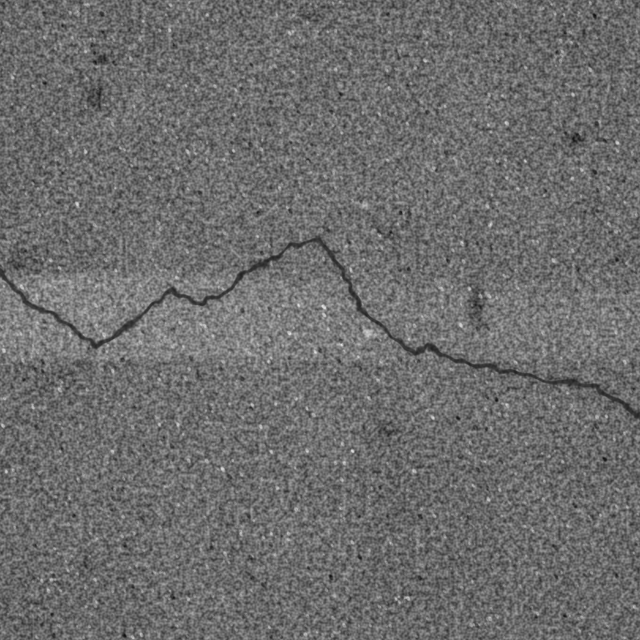
Give the GLSL for this texture, as a WebGL 2 fragment shader.

```glsl
#version 300 es
precision highp float;

uniform vec2 u_resolution;
out vec4 fragColor;

const float BASE_GRAY = 0.435;
const float CRACK_GRAY = 0.17;
const int CRACK_COUNT = 23;

// Main crack, from the left edge to the right edge
const vec2 CRACK[CRACK_COUNT] = vec2[CRACK_COUNT](
    vec2(-0.01, 0.587), vec2(0.039, 0.529), vec2(0.089, 0.505), vec2(0.147, 0.459),
    vec2(0.182, 0.477), vec2(0.232, 0.516), vec2(0.267, 0.545), vec2(0.316, 0.525),
    vec2(0.354, 0.544), vec2(0.384, 0.577), vec2(0.423, 0.590), vec2(0.456, 0.616),
    vec2(0.499, 0.624), vec2(0.530, 0.587), vec2(0.562, 0.518), vec2(0.612, 0.475),
    vec2(0.647, 0.449), vec2(0.668, 0.460), vec2(0.697, 0.440), vec2(0.768, 0.426),
    vec2(0.853, 0.406), vec2(0.930, 0.396), vec2(1.01, 0.344));

vec2 hash2(vec2 p) {
    vec3 q = fract(p.xyx * vec3(0.1031, 0.1030, 0.0973));
    q += dot(q, q.yzx + 33.33);
    return fract((q.xx + q.yz) * q.zy);
}

float gradientDot(vec2 cell, vec2 corner, vec2 f) {
    float angle = 6.28318 * hash2(cell + corner).x;
    return dot(vec2(cos(angle), sin(angle)), f - corner);
}

float gradientNoise(vec2 p) {
    vec2 cell = floor(p), f = fract(p);
    vec2 s = f * f * f * (f * (f * 6.0 - 15.0) + 10.0);
    float low = mix(gradientDot(cell, vec2(0, 0), f), gradientDot(cell, vec2(1, 0), f), s.x);
    float high = mix(gradientDot(cell, vec2(0, 1), f), gradientDot(cell, vec2(1, 1), f), s.x);
    return mix(low, high, s.y);
}

float segmentDistance(vec2 p, vec2 a, vec2 b) {
    vec2 ab = b - a;
    return length(p - a - ab * clamp(dot(p - a, ab) / dot(ab, ab), 0.0, 1.0));
}

float crackDistance(vec2 p) {
    float d = 1.0;
    for (int i = 1; i < CRACK_COUNT; i++) d = min(d, segmentDistance(p, CRACK[i - 1], CRACK[i]));
    return d;
}

// Soft elliptical spot, 1 at its centre
float spot(vec2 p, vec2 center, vec2 radius) {
    vec2 q = (p - center) / radius;
    return exp(-dot(q, q));
}

// Randomly placed flecks, one in some cells of a grid
float flecks(vec2 p, float cells, float chance, float radius, float seed) {
    vec2 g = p * cells, cell = floor(g);
    vec2 pick = hash2(cell + seed);
    vec2 center = 0.3 + 0.4 * hash2(cell + seed + 71.0);
    vec2 q = fract(g) - center;
    q = vec2(q.x + 0.3 * q.y, q.y * 0.8);
    float size = radius * (0.6 + 0.6 * pick.y);
    return step(pick.x, chance) * (0.4 + 0.6 * pick.y) * (1.0 - smoothstep(size * 0.3, size, length(q)));
}

// Paler strip across the slab, strongest at the left
float paleBand(vec2 p) {
    float top = mix(0.570, 0.548, smoothstep(0.3, 0.7, p.x));
    float inside = smoothstep(0.432, 0.444, p.y) * (1.0 - smoothstep(top - 0.008, top + 0.010, p.y));
    return inside * mix(0.085, 0.035, smoothstep(0.15, 0.75, p.x));
}

float stains(vec2 p) {
    float s = 0.14 * spot(p, vec2(0.150, 0.848), vec2(0.017, 0.020));
    s += 0.20 * spot(p, vec2(0.159, 0.906), vec2(0.008));
    s += 0.20 * spot(p, vec2(0.901, 0.782), vec2(0.014, 0.011));
    s += 0.22 * spot(p, vec2(0.745, 0.520), vec2(0.011, 0.031));
    s += 0.17 * spot(p, vec2(0.610, 0.631), vec2(0.009));
    s += 0.13 * spot(p, vec2(0.032, 0.590), vec2(0.017, 0.021));
    s += 0.09 * spot(p, vec2(0.488, 0.980), vec2(0.026, 0.016));
    s += 0.10 * spot(p, vec2(0.602, 0.325), vec2(0.019, 0.016));
    s += 0.14 * spot(p, vec2(0.135, 0.118), vec2(0.009));
    return s;
}

float grain(vec2 p) {
    return 0.20 * gradientNoise(p * 235.0) + 0.22 * gradientNoise(p * 131.0 + 17.0)
         + 0.09 * gradientNoise(p * 62.0 + 43.0) + 0.035 * gradientNoise(p * 9.0 + 5.0);
}

void main() {
    vec2 p = gl_FragCoord.xy / u_resolution;
    float pixel = 1.0 / u_resolution.y;

    // Slab tone, edge shading and aggregate
    float gray = BASE_GRAY + paleBand(p) - 0.07 * dot(p - 0.5, p - 0.5);
    gray -= 0.025 * spot(p, vec2(0.65, 0.19), vec2(0.14, 0.10));
    gray += grain(p) - stains(p + 0.004 * gradientNoise(p * 90.0));
    gray += 0.26 * flecks(p, 70.0, 0.10, 0.26, 3.0) + 0.16 * flecks(p, 110.0, 0.12, 0.32, 29.0);
    gray -= 0.20 * flecks(p, 65.0, 0.09, 0.28, 53.0);

    // Larger pale stones
    gray += 0.42 * spot(p, vec2(0.575, 0.478), vec2(0.007, 0.005));
    gray += 0.22 * spot(p, vec2(0.568, 0.679), vec2(0.009, 0.005));
    gray += 0.30 * spot(p, vec2(0.524, 0.070), vec2(0.006, 0.004));

    // Jagged crack with a soft shadow and faint side branches
    vec2 jag = vec2(gradientNoise(p * 48.0), gradientNoise(p * 48.0 + 91.0));
    vec2 q = p + 0.008 * jag;
    float d = crackDistance(q);
    float halfWidth = 0.0026 + 0.0022 * gradientNoise(p * 34.0 + 11.0);
    float core = 1.0 - smoothstep(halfWidth - pixel, halfWidth + pixel + 0.0012, d);
    float branch = min(segmentDistance(q, vec2(0.147, 0.459), vec2(0.09, 0.405)),
                       segmentDistance(q, vec2(0.09, 0.405), vec2(0.04, 0.375)));
    float branchFade = 0.13 * smoothstep(0.02, 0.14, p.x);
    float spur = segmentDistance(q, vec2(0.499, 0.624), vec2(0.522, 0.660));
    gray -= branchFade * exp(-branch / 0.004) + 0.10 * exp(-spur / 0.004);
    gray -= 0.07 * exp(-d / 0.005);
    gray = mix(gray, CRACK_GRAY + 0.25 * grain(p), 0.88 * core);

    fragColor = vec4(vec3(clamp(gray, 0.0, 1.0)), 1.0);
}
```
